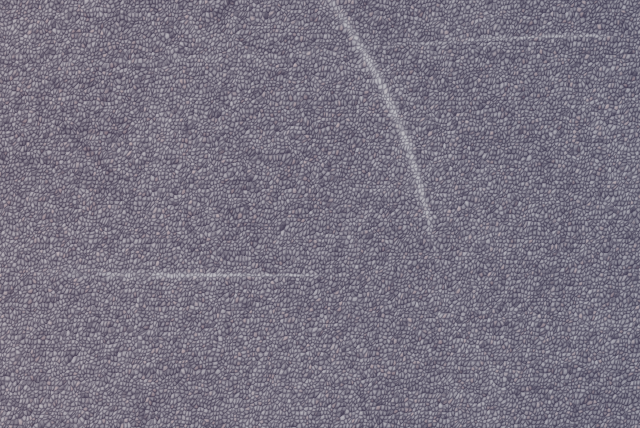
Write a WebGL 1 fragment shader that draws this texture.

```glsl
precision highp float;
// Violet-grey pebbled leather with fine creases and three pale scuff marks.

uniform vec2 u_resolution;

const vec3 CREASE_COLOR = vec3(0.325, 0.303, 0.380);
const vec3 CREST_COLOR = vec3(0.672, 0.662, 0.692);
const vec3 SCUFF_COLOR = vec3(0.76, 0.76, 0.775);
const vec2 GRAIN_DENSITY = vec2(124.0, 102.0); // grains per canvas height
const vec2 LIGHT_DIRECTION = vec2(-0.5, 0.866);

vec2 hash2(vec2 cell) {
  vec3 h = fract(cell.xyx * vec3(0.1031, 0.1030, 0.0973));
  h += dot(h, h.yzx + 33.33);
  return fract((h.xx + h.yz) * h.zy);
}

float cornerSlope(vec2 cell, vec2 offset) {
  float angle = 6.2832 * hash2(cell).x;
  return dot(vec2(cos(angle), sin(angle)), offset);
}

float gradientNoise(vec2 p) {
  vec2 cell = floor(p);
  vec2 f = p - cell;
  vec2 w = f * f * f * (f * (f * 6.0 - 15.0) + 10.0);
  vec2 e = vec2(1.0, 0.0);
  float low = mix(cornerSlope(cell, f), cornerSlope(cell + e.xy, f - e.xy), w.x);
  float high = mix(cornerSlope(cell + e.yx, f - e.yx), cornerSlope(cell + e.xx, f - e.xx), w.x);
  return mix(low, high, w.y);
}

// Cellular grain: x = dome height, y = slope light, zw = random values per grain.
vec4 pebble(vec2 p) {
  vec2 home = floor(p);
  float nearest = 9.0;
  float second = 9.0;
  vec2 toSample = vec2(0.0);
  vec2 owner = home;
  for (int j = -1; j <= 1; j++) {
    for (int i = -1; i <= 1; i++) {
      vec2 cell = home + vec2(float(i), float(j));
      vec2 delta = p - cell - 0.1 - 0.8 * hash2(cell);
      float d = length(delta);
      if (d < nearest) {
        second = nearest;
        nearest = d;
        toSample = delta;
        owner = cell;
      } else {
        second = min(second, d);
      }
    }
  }
  float dome = smoothstep(0.0, 0.7, second - nearest);
  return vec4(dome, dot(toSample, LIGHT_DIRECTION), hash2(owner + 311.0));
}

// Soft band around a curve, faded between both ends.
float band(float offset, float halfWidth, float along, vec2 startFade, vec2 endFade) {
  float profile = exp(-offset * offset / (halfWidth * halfWidth));
  return profile * smoothstep(startFade.x, startFade.y, along)
       * (1.0 - smoothstep(endFade.x, endFade.y, along));
}

float spot(vec2 p, vec2 center, float radius) {
  vec2 d = (p - center) / radius;
  return exp(-dot(d, d));
}

float scuffs(vec2 p) {
  float patches = smoothstep(-0.35, 0.4, gradientNoise(p * vec2(28.0, 60.0)));
  // Long arc falling from the top edge, with a broken tail
  float s = 1.0 - p.y;
  float arcX = 0.771 + s * (0.72 + s * (0.18 * s - 0.62));
  float arcWidth = mix(0.012, 0.007, smoothstep(0.2, 0.6, s));
  float arc = band(p.x - arcX, arcWidth, s, vec2(-0.2, 0.12), vec2(0.45, 0.64));
  arc += 0.15 * band(p.x - arcX, 0.005, s, vec2(0.5, 0.6), vec2(0.8, 0.95)) * patches;
  arc += 0.7 * spot(p, vec2(1.026, 0.265), 0.006) + 0.6 * spot(p, vec2(1.051, 0.112), 0.007);
  // Lower stroke: broad and patchy, tapering to a thin tip
  float lowY = 0.357 + 0.010 * smoothstep(0.3, 0.0, p.x);
  float lowWidth = mix(0.014, 0.003, smoothstep(0.05, 0.72, p.x));
  float low = band(p.y - lowY, lowWidth, p.x, vec2(0.0, 0.32), vec2(0.70, 0.79));
  low *= mix(patches, 1.0, smoothstep(0.2, 0.5, p.x));
  // Upper stroke: a faint trace with a brighter right end
  float highY = 0.853 + 0.063 * smoothstep(0.2, 1.4, p.x);
  float trace = band(p.y - highY, 0.008, p.x, vec2(0.05, 0.15), vec2(1.0, 1.3)) * patches;
  float tip = band(p.y - highY, 0.0035, p.x, vec2(0.85, 1.3), vec2(1.41, 1.46));
  return 0.85 * arc + 0.85 * low + 0.34 * trace + 0.7 * tip;
}

// Thin dark folds slanting down to the right across the upper left.
float folds(vec2 p) {
  vec2 q = vec2(dot(p, vec2(0.94, -0.34)), dot(p, vec2(0.34, 0.94)));
  float line = 1.0 - smoothstep(0.0, 0.06, abs(gradientNoise(q * vec2(3.0, 15.0))));
  float region = smoothstep(1.0, 0.5, p.x) * smoothstep(0.2, 0.65, p.y);
  return line * region * smoothstep(-0.1, 0.3, gradientNoise(q * 5.0 + 17.0));
}

vec3 leather(vec2 p) {
  vec2 bend = vec2(gradientNoise(p * 30.0), gradientNoise(p * 30.0 + 57.0));
  vec4 grain = pebble((p + vec2(-0.2 * p.y, 0.0)) * GRAIN_DENSITY + 0.9 * bend);
  float mottling = gradientNoise(p * 4.0) + 0.6 * gradientNoise(p * 17.0 + 9.0);
  float tone = 0.45 + 0.66 * (grain.x - 0.45) + 0.42 * grain.y + 0.34 * (grain.z - 0.5);
  tone += 0.08 * mottling + 0.05 * (0.75 - p.x) - 0.24 * folds(p);
  vec3 color = mix(CREASE_COLOR, CREST_COLOR, clamp(tone, -0.1, 1.15));
  // Warmer on the left, cooler on the right, with a few pinkish grains
  float warmth = 0.010 * (0.75 - p.x) + 0.035 * smoothstep(0.8, 1.0, grain.w) * grain.x;
  color += warmth * vec3(1.0, -0.2, -0.6);
  float wear = scuffs(p) * (0.45 + 0.55 * grain.x);
  return mix(color, SCUFF_COLOR, clamp(wear, 0.0, 0.9));
}

void main() {
  // Average four samples to smooth the small grains
  vec3 sum = vec3(0.0);
  for (int j = 0; j < 2; j++) {
    for (int i = 0; i < 2; i++) {
      vec2 shift = 0.5 * vec2(float(i), float(j)) - 0.25;
      sum += leather((gl_FragCoord.xy + shift) / u_resolution.y);
    }
  }
  gl_FragColor = vec4(0.25 * sum, 1.0);
}
```
